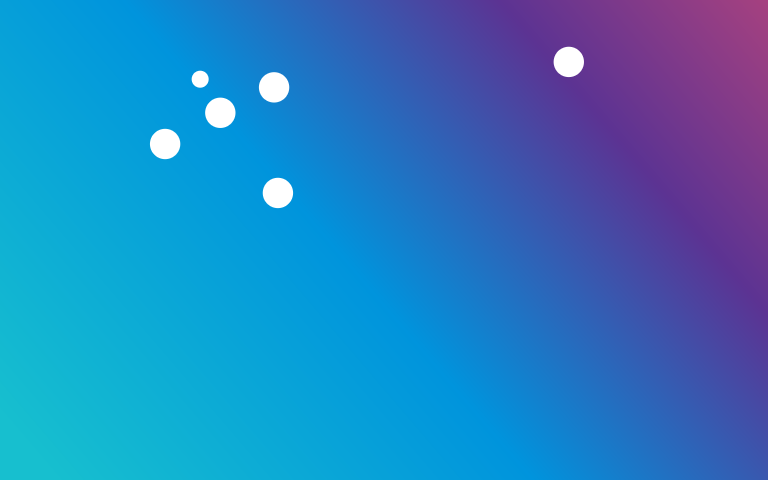
Write a Shadertoy shader that draws this background.

```glsl
// A diagonal sweep from teal through blue and violet to rose, with six white discs.
// The sweep is a piecewise linear ramp along one axis; the discs are
// antialiased circle distances gathered in a loop. Lengths are canvas heights.

#define SWEEP_AXIS   vec2(1.17, 1.0)
#define TEAL_STOP    0.13
#define BLUE_STOP    1.302
#define VIOLET_STOP  2.215
#define ROSE_STOP    2.872
#define DISC_RADIUS  0.0316
#define DISC_COUNT   6

const vec3 TEAL   = vec3(0.09, 0.75, 0.81);
const vec3 BLUE   = vec3(0.0, 0.58, 0.865);
const vec3 VIOLET = vec3(0.36, 0.20, 0.575);
const vec3 ROSE   = vec3(0.65, 0.255, 0.50);
const vec3 WHITE  = vec3(1.0);

// Disc centre in xy, relative size in z
const vec3 DISCS[DISC_COUNT] = vec3[DISC_COUNT](
    vec3(0.417, 0.835, 0.56),
    vec3(0.571, 0.818, 1.0),
    vec3(0.459, 0.765, 1.0),
    vec3(0.344, 0.700, 1.0),
    vec3(0.579, 0.598, 1.0),
    vec3(1.185, 0.871, 1.0)
);

// Linear 0..1 progress between two stops
float ramp(float from, float to, float t) {
    return clamp((t - from) / (to - from), 0.0, 1.0);
}

vec3 sweepColor(vec2 p) {
    float t = dot(p, SWEEP_AXIS);
    vec3 color = mix(TEAL, BLUE, ramp(TEAL_STOP, BLUE_STOP, t));
    color = mix(color, VIOLET, ramp(BLUE_STOP, VIOLET_STOP, t));
    return mix(color, ROSE, ramp(VIOLET_STOP, ROSE_STOP, t));
}

// Signed distance to the nearest disc edge
float discDistance(vec2 p) {
    float nearest = 1e3;
    for (int i = 0; i < DISC_COUNT; i++) {
        vec3 disc = DISCS[i];
        nearest = min(nearest, length(p - disc.xy) - DISC_RADIUS * disc.z);
    }
    return nearest;
}

void mainImage(out vec4 fragColor, in vec2 fragCoord) {
    vec2 p = fragCoord / iResolution.y;

    // One-pixel soft edge around each disc
    float coverage = clamp(0.5 - discDistance(p) * iResolution.y, 0.0, 1.0);

    fragColor = vec4(mix(sweepColor(p), WHITE, coverage), 1.0);
}
```
